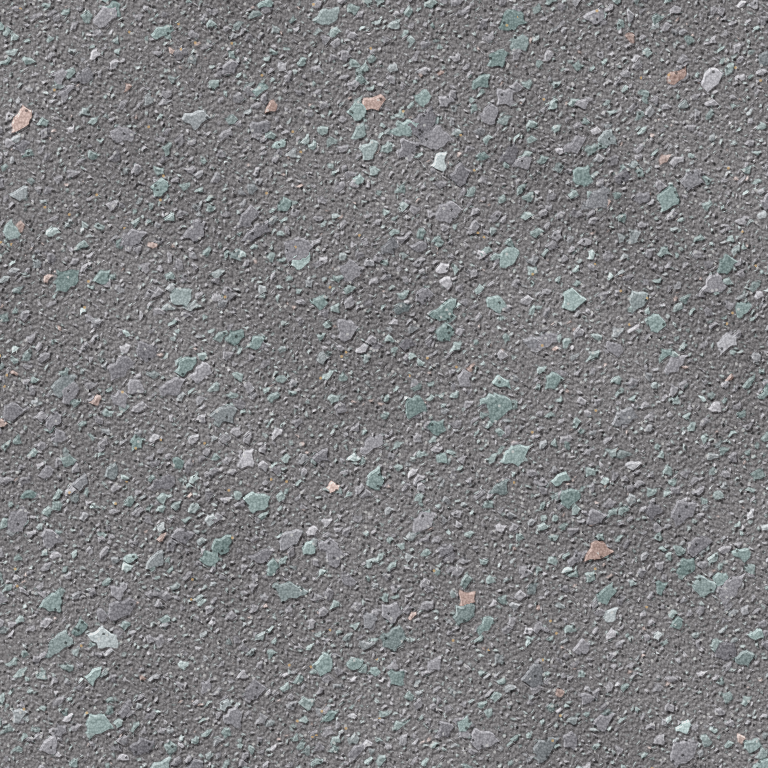
Reproduce this texture procedurally as a WebGL 2 fragment shader.

```glsl
#version 300 es
precision highp float;
// Weathered asphalt: angular grey and teal stone chips set in gritty binder, lit from the upper left.
uniform vec2 u_resolution;
out vec4 fragColor;

float hash(vec2 p) {
    vec3 q = fract(p.xyx * 0.1031);
    q += dot(q, q.yzx + 33.33);
    return fract((q.x + q.y) * q.z);
}

vec2 hash2(vec2 p) {
    return vec2(hash(p + 3.7), hash(p + 91.3));
}

// Cellular noise: x = distance to the nearest grain, y = its random id
vec2 cellular(vec2 p) {
    vec2 base = floor(p), nearest = vec2(9.0, 0.0);
    for (int y = -1; y <= 1; y++)
    for (int x = -1; x <= 1; x++) {
        vec2 cell = base + vec2(x, y);
        float d = length(p - cell - hash2(cell));
        if (d < nearest.x) nearest = vec2(d, hash(cell + 47.1));
    }
    return nearest;
}

// Scattered convex chips: x = height, y = random id, z = coverage
vec3 chips(vec2 p, float cells, float density) {
    vec2 q = p * cells, base = floor(q);
    float bevel = 0.003 * cells;
    vec3 top = vec3(0.0);
    for (int y = -1; y <= 1; y++)
    for (int x = -1; x <= 1; x++) {
        vec2 cell = base + vec2(x, y), seed = cell + cells * 1.7;
        if (hash(seed + 5.9) > density) continue;
        vec2 rnd = hash2(seed);
        vec2 d = q - cell - 0.15 - 0.7 * rnd;
        float id = hash(seed + 29.3);
        float radius = mix(0.27, 0.52, hash(seed + 61.7));
        float edge = -1.0;
        for (int k = 0; k < 5; k++) {
            float jitter = hash(seed + float(k) * 17.3 + 7.0);
            float angle = 1.2566 * float(k) + 0.8 * jitter + 6.2832 * rnd.x;
            float side = radius * mix(0.65, 1.1, fract(jitter * 13.7));
            edge = max(edge, dot(d, vec2(cos(angle), sin(angle))) - side);
        }
        float cover = smoothstep(0.0, -bevel, edge);
        float height = cover * (0.6 + 0.4 * id + dot(d, rnd - 0.5));
        if (height > top.x) top = vec3(height, id, cover);
    }
    return top;
}

vec3 stoneTint(float id) {
    float hue = fract(id * 7.13), tone = fract(id * 23.7);
    vec3 tint = mix(vec3(0.49, 0.485, 0.505), vec3(0.485, 0.55, 0.545), smoothstep(0.45, 0.75, hue));
    tint = mix(tint, vec3(0.63, 0.54, 0.51), step(0.98, hue));
    return tint + 0.15 * (tone - 0.5) + 0.11 * step(0.94, tone);
}

// rgb = colour, w = height
vec4 surface(vec2 p) {
    // Ragged outlines, with the grain stretched along the rising diagonal
    p += 0.0011 * sin(p.yx * 330.0 + 2.0 * sin(p * 170.0)) + 0.002 * sin(p.yx * 71.0 + 3.0 * sin(p * 23.0));
    vec2 grain = mat2(0.87, -0.65, 0.5, 1.13) * p;
    float grit = 0.55 - cellular(grain * 165.0).x;
    vec4 s = vec4(0.485, 0.476, 0.48, 0.2);
    for (int layer = 0; layer < 3; layer++) {
        float cells = 104.0 / exp2(float(layer));
        vec3 chip = chips(grain, cells, 0.9 - 0.33 * float(layer));
        s.rgb = mix(s.rgb, stoneTint(chip.y), chip.z * (0.6 + 0.2 * float(layer)));
        s.w = mix(s.w, chip.x, chip.z);
        grit *= 1.0 - 0.25 * float(layer) * chip.z;
    }
    s.w += 0.6 * grit;
    return s;
}

void main() {
    vec2 p = gl_FragCoord.xy / u_resolution.y;
    vec4 here = surface(p);
    float towardLight = surface(p + vec2(-0.5, 0.87) * 0.0035).w;
    float slope = clamp(here.w - towardLight, -0.85, 0.8);

    // Relief shading and darker hollows
    vec3 color = here.rgb + 0.26 * slope + 0.09 * (here.w - 0.5);

    // Fine dust and broad worn patches
    color += 0.17 * (0.5 - cellular(p * 320.0).x);
    color += 0.012 * (sin(p.x * 13.0 + 2.0 * sin(p.y * 9.0)) + sin(p.y * 17.0 - 2.0 * sin(p.x * 11.0)));

    // Bright mineral specks and small dark pits
    vec2 speck = cellular(p * 190.0 + 40.0);
    float dot_ = smoothstep(0.55, 0.15, speck.x);
    vec3 mineral = mix(vec3(0.80, 0.80, 0.79), vec3(0.82, 0.68, 0.48), step(0.997, speck.y));
    color = mix(color, mineral, 0.75 * dot_ * step(0.972, speck.y));
    color *= 1.0 - 0.45 * dot_ * step(speck.y, 0.05);

    fragColor = vec4(clamp(color, 0.12, 0.92), 1.0);
}
```
